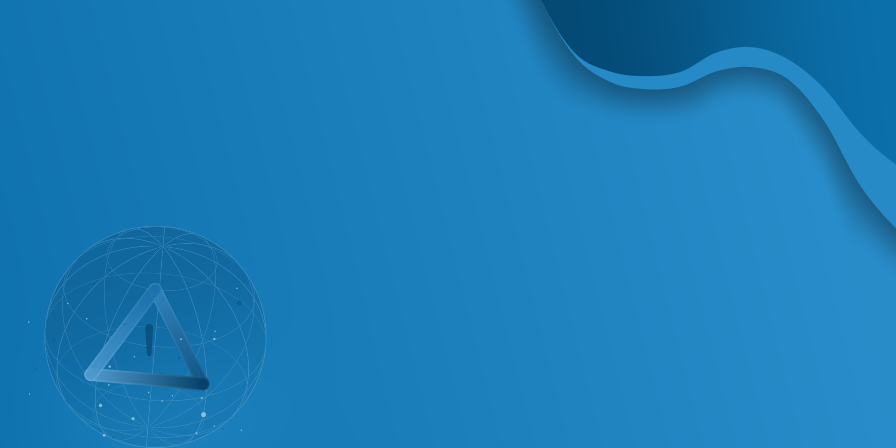
Write a WebGL 2 fragment shader that draws this background.

```glsl
#version 300 es
precision highp float;
// Blue gradient with a layered wave in the upper right and a wire globe holding a beveled triangle.

uniform vec2 u_resolution;
out vec4 fragColor;

const float TAU = 6.2831853;
const float WAVE_START = 1.2;
const float KNOT_STEP = 0.08;

// Depth of each wave edge below the top, at evenly spaced knots
const float INNER_EDGE[13] = float[13](-0.23, -0.016, 0.115, 0.159, 0.170, 0.160, 0.117,
                                       0.1055, 0.133, 0.198, 0.297, 0.367, 0.405);
const float OUTER_EDGE[13] = float[13](-0.23, -0.016, 0.122, 0.182, 0.199, 0.193, 0.159,
                                       0.150, 0.178, 0.271, 0.414, 0.510, 0.578);

float coverage(float dist, float pixel) {
    return clamp(0.5 - dist / pixel, 0.0, 1.0);
}

float hash(float n) {
    return fract(sin(n * 127.1 + 3.7) * 43758.5);
}

// Signed distance to a smooth curve through the knots, negative above it
float waveDistance(vec2 p, float knots[13]) {
    float u = clamp((p.x - WAVE_START) / KNOT_STEP, 0.0, 10.0);
    int i = min(int(u), 9) + 1;
    float t = u - float(i - 1);
    float a = knots[i], b = knots[i + 1];
    float ma = 0.5 * (b - knots[i - 1]);
    float mb = 0.5 * (knots[i + 2] - a);
    float c2 = 3.0 * (b - a) - 2.0 * ma - mb;
    float c3 = 2.0 * (a - b) + ma + mb;
    float slope = (ma + t * (2.0 * c2 + 3.0 * c3 * t)) / KNOT_STEP;
    float depth = a + t * (ma + t * (c2 + t * c3));
    depth += slope * (p.x - WAVE_START - u * KNOT_STEP);
    return (1.0 - p.y - depth) / sqrt(1.0 + slope * slope);
}

// Distance to a segment and the position along it
vec2 segment(vec2 p, vec2 a, vec2 b) {
    vec2 ab = b - a;
    float h = clamp(dot(p - a, ab) / dot(ab, ab), 0.0, 1.0);
    return vec2(length(p - a - ab * h), h);
}

// Thin line of even width where the field crosses zero
float contour(float field, float width, float pixel) {
    float slope = length(vec2(dFdx(field), dFdy(field))) / pixel;
    return coverage(abs(field) / max(slope, 0.001) - width, pixel);
}

// Meridians and parallels on one half of a tilted unit sphere
float graticule(vec2 q, float side, float pixel) {
    vec3 n = vec3(q, side * sqrt(max(1.0 - dot(q, q), 0.0)));
    vec3 axis = normalize(vec3(0.068, 0.816, 0.574));
    vec3 east = normalize(cross(axis, vec3(0.0, 0.0, 1.0)));
    vec3 north = cross(axis, east);
    float longitude = atan(dot(n, north), dot(n, east));
    float latitude = asin(clamp(dot(n, axis), -0.999, 0.999));
    float meridians = contour(sin(6.0 * longitude), 0.0005, pixel);
    float parallels = contour(sin(6.0 * latitude), 0.0004, pixel);
    return max(meridians, 0.8 * parallels);
}

vec3 addBar(vec3 color, vec2 p, vec2 a, vec2 b, vec3 colorA, vec3 colorB, float pixel) {
    vec2 s = segment(p, a, b);
    float bevel = smoothstep(0.009, 0.014, s.x);
    vec3 metal = mix(colorA, colorB, s.y) + 0.06 * bevel;
    return mix(color, metal, 0.9 * coverage(s.x - 0.0145, pixel));
}

vec3 addGlobe(vec3 color, vec2 p, vec2 center, float radius, float pixel) {
    vec2 q = (p - center) / radius;
    float dist = length(p - center) - radius;
    float inside = coverage(dist, pixel);
    float shade = mix(0.25, 0.8, smoothstep(-0.8, 0.7, q.y - 0.35 * q.x));
    color = mix(color, vec3(0.06, 0.39, 0.60), shade * inside);
    float lines = max(graticule(q, 1.0, pixel), 0.7 * graticule(q, -1.0, pixel)) * inside;
    lines = max(lines, coverage(abs(dist) - 0.0006, pixel));
    return mix(color, vec3(0.55, 0.77, 0.90), 0.42 * lines);
}

vec3 addSign(vec3 color, vec2 p, float pixel) {
    vec2 top = vec2(0.346, 0.354), left = vec2(0.203, 0.164), right = vec2(0.453, 0.143);
    color = addBar(color, p, top, right, vec3(0.20, 0.52, 0.74), vec3(0.06, 0.32, 0.50), pixel);
    color = addBar(color, p, left, right, vec3(0.34, 0.62, 0.81), vec3(0.02, 0.24, 0.39), pixel);
    color = addBar(color, p, top, left, vec3(0.10, 0.44, 0.67), vec3(0.30, 0.60, 0.80), pixel);
    // Tapered bar in the middle
    vec2 s = segment(p, vec2(0.333, 0.268), vec2(0.333, 0.210));
    return mix(color, vec3(0.04, 0.32, 0.51), coverage(s.x - mix(0.009, 0.005, s.y), pixel));
}

vec3 addSparks(vec3 color, vec2 p, float pixel) {
    for (int i = 0; i < 30; i++) {
        float n = float(i);
        vec2 spot = vec2(mix(0.05, 0.56, hash(n)), mix(0.01, 0.37, hash(n + 40.0)));
        float size = mix(0.0015, 0.006, pow(hash(n + 80.0), 5.0));
        vec3 tint = hash(n + 120.0) > 0.3 ? vec3(0.65, 0.83, 0.93) : vec3(0.04, 0.35, 0.57);
        color = mix(color, tint, 0.75 * coverage(length(p - spot) - size, pixel));
    }
    return color;
}

void main() {
    float pixel = 1.0 / u_resolution.y;
    vec2 p = gl_FragCoord.xy * pixel;

    // Slanted backdrop
    float ramp = clamp((p.x + 0.25 * p.y) / 2.0, 0.0, 1.0);
    vec3 color = mix(vec3(0.055, 0.445, 0.68), vec3(0.155, 0.55, 0.79), ramp);

    // Globe, soft light at its foot, sign and sparks
    vec2 foot = (p - vec2(0.36, 0.06)) / vec2(0.34, 0.24);
    color += vec3(0.03, 0.035, 0.035) * exp(-2.0 * dot(foot, foot));
    color = addGlobe(color, p, vec2(0.347, 0.248), 0.247, pixel);
    color = addSign(color, p, pixel);
    color = addSparks(color, p, pixel);

    // Wave: shadow, light band, dark sheet
    float outer = waveDistance(p, OUTER_EDGE);
    float inner = waveDistance(p, INNER_EDGE);
    float shadow = 1.0 - smoothstep(-0.02, 0.085, outer);
    color *= 1.0 - 0.36 * shadow;
    color = mix(color, vec3(0.15, 0.54, 0.78), coverage(outer, pixel));
    float sheet = smoothstep(1.25, 2.0, p.x + 0.12 * (p.y - 0.9));
    vec3 sheetColor = mix(vec3(0.015, 0.29, 0.46), vec3(0.045, 0.435, 0.665), sheet);
    color = mix(color, sheetColor, coverage(inner, pixel));

    fragColor = vec4(color, 1.0);
}
```
